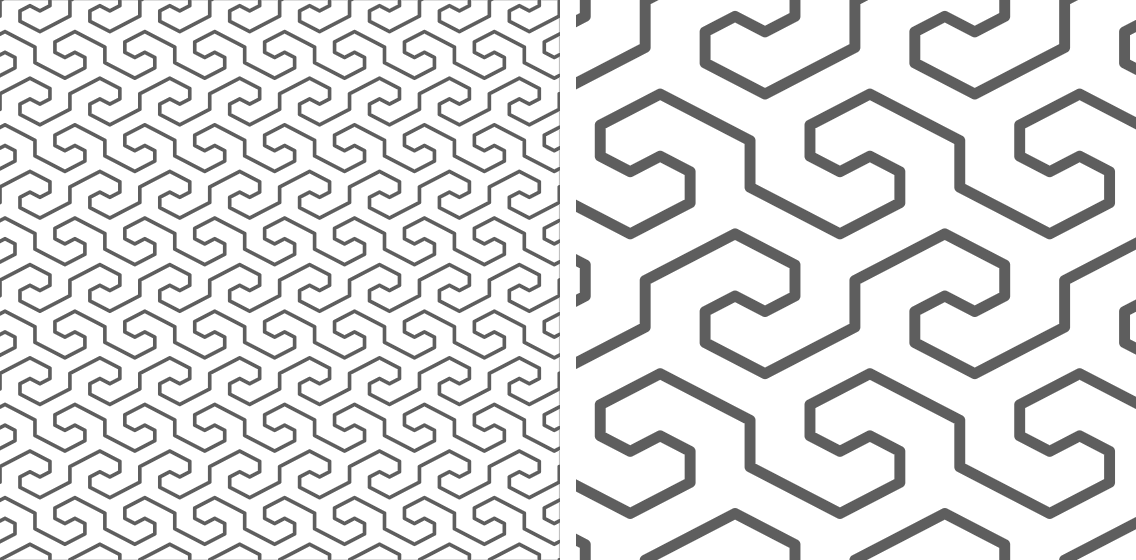
Left: the whole. Right: its middle third, enlarged.
Write a Shadertoy shader that draws this pattern.

```glsl
// Rows of one continuous angular scroll line, grey on white, 8 across and 12 down.
// Each scroll is half a polyline completed by a half-turn; alternate rows are
// mirrored and shifted by half a repeat. Strokes are box-filtered distances.

const vec3 PAPER = vec3(1.0);
const vec3 INK = vec3(0.37);
const vec2 REPEAT = vec2(7.0, 9.0);      // one scroll, in lattice steps
const vec2 COUNT = vec2(8.0, 12.0);      // scrolls across and rows down
const float SPAN = 0.9987;               // canvas share covered by the repeats
const float ROW_OFFSET = 1.46;           // lattice steps below the lower edge
const float LINE_HALF = 0.00325;
const float EDGE_HALF = 0.0006;
const float EDGE_STRENGTH = 0.65;

// Half of a scroll, from the middle of its riser to the middle of its curl
const vec2 SCROLL[7] = vec2[7](
    vec2(0.0, 0.0), vec2(0.0, -1.5), vec2(3.0, -4.5), vec2(5.0, -2.5),
    vec2(5.0, -0.5), vec2(4.0, 0.5), vec2(3.5, 0.0));

float segmentDistance(vec2 p, vec2 a, vec2 b) {
    vec2 ap = p - a, ab = b - a;
    return length(ap - ab * clamp(dot(ap, ab) / dot(ab, ab), 0.0, 1.0));
}

// p is in lattice steps; the result is in canvas units
float halfScrollDistance(vec2 p, vec2 stepSize) {
    p.x = mod(p.x + 1.0, REPEAT.x) - 1.0;
    float d = 1e3;
    for (int i = 0; i < 6; i++) {
        d = min(d, segmentDistance(p * stepSize, SCROLL[i] * stepSize,
                                   SCROLL[i + 1] * stepSize));
    }
    return d;
}

// The half-turn joins both halves into an endless line
float scrollDistance(vec2 p, vec2 stepSize) {
    return min(halfScrollDistance(p, stepSize), halfScrollDistance(-p, stepSize));
}

// Nearest line among the row below and the row above
float patternDistance(vec2 p, vec2 stepSize) {
    p.y += ROW_OFFSET;
    float firstRow = floor(p.y / REPEAT.y);
    float d = 1e3;
    for (int k = 0; k < 2; k++) {
        float row = firstRow + float(k);
        bool shifted = mod(row, 2.0) > 0.5;
        vec2 q = vec2(p.x, p.y - row * REPEAT.y);
        q.x = shifted ? q.x - 0.5 * REPEAT.x : -q.x;
        d = min(d, scrollDistance(q, stepSize));
    }
    return d;
}

// Share of a pixel covered by a stroke whose centre lies at distance d
float strokeCoverage(float d, float halfWidth, float pixel) {
    float near = max(d - 0.5 * pixel, -halfWidth);
    float far = min(d + 0.5 * pixel, halfWidth);
    return clamp((far - near) / pixel, 0.0, 1.0);
}

// Hairline along the top, right and bottom edges
float edgeDistance(vec2 p, vec2 size) {
    return min(min(p.y, size.y - p.y), abs(size.x * SPAN - p.x));
}

void mainImage(out vec4 fragColor, in vec2 fragCoord) {
    float pixel = 1.0 / iResolution.y;
    vec2 p = fragCoord * pixel;
    vec2 size = iResolution.xy * pixel;
    vec2 stepSize = SPAN / (REPEAT * COUNT);

    float line = strokeCoverage(patternDistance(p / stepSize, stepSize), LINE_HALF, pixel);
    float edge = strokeCoverage(edgeDistance(p, size), EDGE_HALF, pixel);
    float ink = max(line, edge * EDGE_STRENGTH);

    fragColor = vec4(mix(PAPER, INK, ink), 1.0);
}
```
